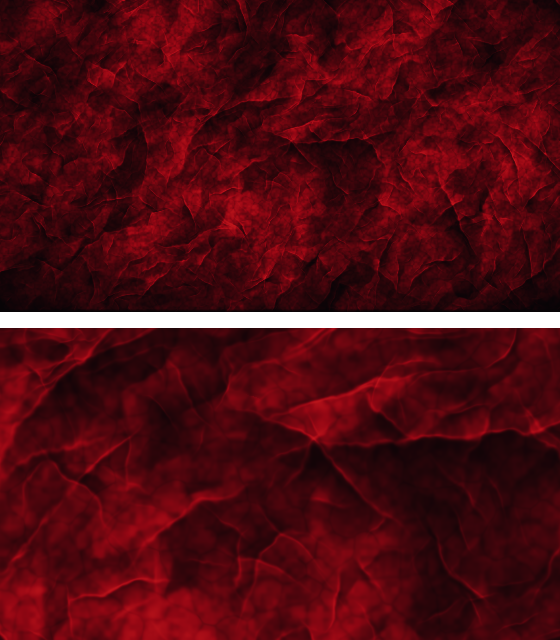
Top, the full canvas; bottom, a detail of the centre.
Write a Shadertoy shader that draws this texture.

```glsl
// Crumpled dark red hide: soft diagonal glow, tilted facets and sharp folds.
// Facets come from a smooth Voronoi blend; folds are scattered curved strokes,
// each with a bright ridge, a lit flank and a shadowed flank.

float hash(vec2 p) {
    vec3 q = fract(p.xyx * 0.1031);
    q += dot(q, q.yzx + 33.33);
    return fract((q.x + q.y) * q.z);
}

vec2 hash2(vec2 p) {
    return vec2(hash(p), hash(p + vec2(57.3, 113.7)));
}

vec2 rotate(vec2 p, float angle) {
    float c = cos(angle), s = sin(angle);
    return vec2(c * p.x + s * p.y, c * p.y - s * p.x);
}

float noise(vec2 p) {
    vec2 i = floor(p), f = fract(p);
    f = f * f * f * (f * (f * 6.0 - 15.0) + 10.0);
    float low = mix(hash(i), hash(i + vec2(1, 0)), f.x);
    float high = mix(hash(i + vec2(0, 1)), hash(i + vec2(1, 1)), f.x);
    return mix(low, high, f.y);
}

float fbm(vec2 p) {
    float sum = 0.0, amp = 0.5;
    for (int i = 0; i < 4; i++) {
        sum += amp * noise(p);
        p = rotate(p, 0.6) * 2.03 + 17.1;
        amp *= 0.5;
    }
    return sum / 0.9375;
}

vec2 warp(vec2 p, float frequency, float amount) {
    vec2 shift = vec2(fbm(p * frequency), fbm(p * frequency + 41.7));
    return p + amount * (shift - 0.5);
}

// x: shade of randomly tilted cells, y: strength of the border between them
vec2 facets(vec2 p, float sharpness) {
    vec2 cell = floor(p);
    float shade = 0.0, total = 0.0, squares = 0.0;
    for (int y = -1; y <= 1; y++)
    for (int x = -1; x <= 1; x++) {
        vec2 id = cell + vec2(x, y);
        vec2 offset = p - id - hash2(id);
        float weight = exp(-sharpness * (dot(offset, offset) - 0.5));
        float angle = 6.2832 * hash(id + 7.9);
        shade += weight * dot(offset, vec2(cos(angle), sin(angle)));
        total += weight;
        squares += weight * weight;
    }
    total = max(total, 1e-16);
    return vec2(shade / total, 1.0 - squares / (total * total));
}

// x: light on ridges and lit flanks, y: shadow beside the folds
vec2 folds(vec2 p, float scale, float ridgeWidth) {
    p *= scale;
    ridgeWidth *= scale;
    vec2 cell = floor(p), result = vec2(0);
    for (int y = -1; y <= 1; y++)
    for (int x = -1; x <= 1; x++) {
        vec2 id = cell + vec2(x, y);
        vec2 kind = hash2(id + 3.1), form = hash2(id + 91.4);
        float angle = (kind.x < 0.6 ? 0.7 : -0.95) + (kind.y - 0.5) * 1.2;
        vec2 q = rotate(p - id - hash2(id), angle);
        q.y += (form.x - 0.5) * 0.8 * q.x * q.x;
        float side = form.y < 0.25 ? -1.0 : 1.0;
        float taper = 1.0 - smoothstep(0.0, mix(0.4, 0.9, form.x), abs(q.x));
        float strength = taper * mix(0.15, 1.0, hash(id + 23.6));
        float flank = exp(-abs(q.y) / (0.02 + 0.1 * taper));
        float lit = smoothstep(-ridgeWidth, ridgeWidth, q.y * side);
        float ridge = exp(-q.y * q.y / (ridgeWidth * ridgeWidth));
        result += strength * vec2(0.9 * ridge + 0.3 * lit * flank, (1.0 - lit) * flank);
    }
    return result;
}

// Compresses highlights so that they stay deep red
float shoulder(float tone, float start, float range) {
    float excess = max(tone - start, 0.0);
    return min(tone, start) + range * (1.0 - exp(-excess / range));
}

// Steepens the tones around a fixed pivot
float contrast(float tone, float pivot, float power) {
    return pivot * pow(max(tone, 0.0) / pivot, power);
}

vec3 redRamp(float tone) {
    float hot = smoothstep(0.54, 0.95, tone);
    return vec3(tone, 0.016 + 0.015 * tone + 0.12 * hot, 0.022 + 0.09 * tone + 0.04 * hot);
}

void mainImage(out vec4 fragColor, in vec2 fragCoord) {
    vec2 uv = fragCoord / iResolution.xy;
    vec2 p = fragCoord / iResolution.y + 5.0;
    vec2 bent = warp(warp(p, 4.0, 0.1), 17.0, 0.028);

    // Broad glow, stretched along the rising diagonal
    vec2 grainwise = rotate(bent, 0.8);
    float glow = fbm(grainwise * vec2(2.4, 3.8) + 8.3);
    float tone = mix(0.165, 0.4, smoothstep(0.2, 0.8, glow));

    // Tilted facets at three sizes with broken bright borders
    vec2 large = facets(grainwise * vec2(3.6, 6.2), 30.0);
    vec2 medium = facets(grainwise * vec2(8.0, 12.5) + 31.0, 22.0);
    vec2 small = facets(grainwise * vec2(17.0, 25.0) + 63.0, 14.0);
    float broken = smoothstep(0.45, 0.7, noise(p * 8.0));
    tone *= 1.0 + 0.42 * large.x + 0.45 * medium.x + 0.38 * small.x
          + broken * (0.35 * large.y + 0.3 * medium.y + 0.18 * small.y);

    // Folds at four sizes
    vec2 relief = folds(bent, 3.2, 0.003)
                + folds(bent + 2.7, 6.0, 0.0026) * 0.95
                + folds(bent + 6.1, 10.5, 0.0023) * 0.8
                + folds(bent + 9.4, 19.0, 0.002) * 0.5;
    tone *= 1.0 - 0.85 * (1.0 - exp(-1.35 * relief.y));
    tone *= 1.0 + 1.15 * min(relief.x, 1.5);

    // Fine leather cracks and grain
    float cracks = facets(warp(p, 12.0, 0.03) * 40.0, 9.0).y;
    float grain = noise(p * 150.0) + noise(p * 80.0 + 13.0) - 1.0;
    tone *= 1.07 - 0.25 * cracks + 0.24 * grain;

    // Darkened corners and lower edge
    vec2 fromCentre = uv - vec2(0.5, 0.57);
    tone *= 1.14 - 1.5 * dot(fromCentre, fromCentre);
    tone *= mix(0.3, 1.0, smoothstep(0.0, 0.012, uv.y));

    tone = contrast(tone, 0.28, 1.2);
    tone = shoulder(max(tone, 0.03), 0.48, 0.3);
    fragColor = vec4(redRamp(tone), 1.0);
}
```
